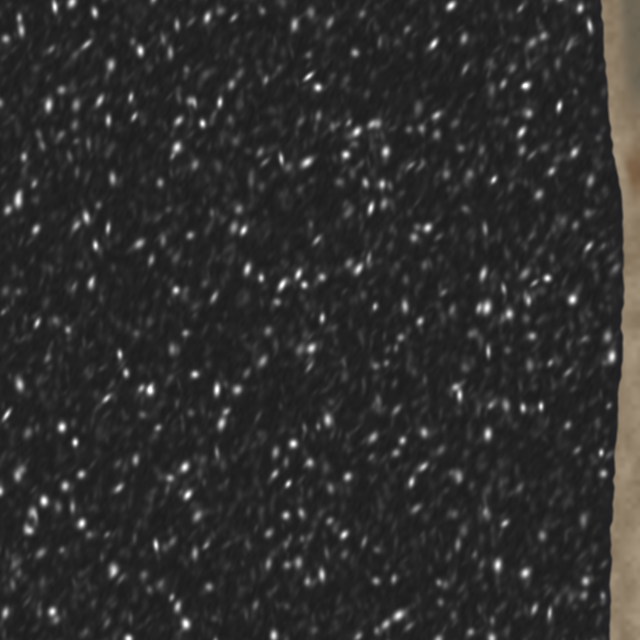
Give the GLSL for this texture, as a Shadertoy shader.

```glsl
// Dark rough grit with pale glinting grains, bordered by a tan strip at the right.
// Two layers of jittered, leaning soft ellipses make the grains; value noise
// wobbles the border and stains the strip.

vec3 hash3(vec2 p) {
    vec3 q = fract(vec3(p.xyx) * vec3(0.1031, 0.1030, 0.0973));
    q += dot(q, q.yxz + 33.33);
    return fract((q.xxy + q.yzz) * q.zyx);
}

float valueNoise(vec2 p) {
    vec2 cell = floor(p), f = fract(p);
    f = f * f * (3.0 - 2.0 * f);
    float low = mix(hash3(cell).x, hash3(cell + vec2(1, 0)).x, f.x);
    float high = mix(hash3(cell + vec2(0, 1)).x, hash3(cell + vec2(1, 1)).x, f.x);
    return mix(low, high, f.y);
}

// Sum of soft grains, one per cell; a high rarity leaves only a few bright ones
float grains(vec2 uv, vec2 count, vec2 radius, float rarity, float seed) {
    vec2 home = floor(uv * count);
    float light = 0.0;
    for (int y = -1; y <= 1; y++)
    for (int x = -1; x <= 1; x++) {
        vec2 cell = home + vec2(x, y);
        vec3 place = hash3(cell + seed);
        vec3 look = hash3(cell + seed + 71.7);
        vec2 d = uv - (cell + place.xy) / count;
        float lean = 0.3 + 1.1 * (place.z - 0.5);
        float c = cos(lean), s = sin(lean);
        d = vec2(c * d.x - s * d.y, s * d.x + c * d.y);
        d /= radius * (0.7 + 0.55 * look.yz);
        light += pow(look.x, rarity) * exp(-dot(d, d));
    }
    return light;
}

vec3 gritColor(vec2 uv) {
    float patches = 0.75 + 0.5 * valueNoise(uv * 7.0 + 3.0);
    float glints = 0.9 * grains(uv, vec2(56, 46), vec2(0.0050, 0.0078), 9.0, 11.0);
    float dust = 0.11 * grains(uv, vec2(72, 50), vec2(0.0046, 0.0085), 1.6, 203.0);
    float fine = 0.03 * (valueNoise(vec2(uv.x - 0.3 * uv.y, uv.y * 0.6) * 190.0) - 0.5);
    return vec3(0.126, 0.125, 0.129) + fine + dust * patches + glints;
}

vec3 stripColor(vec2 uv, float depth) {
    float mottle = 0.65 * valueNoise(uv * vec2(45, 22)) + 0.35 * valueNoise(uv * 110.0);
    vec3 color = mix(vec3(0.50, 0.43, 0.34), vec3(0.66, 0.60, 0.51), mottle);
    // Grey stain near the top and a brown one below it, both off the border
    float inner = smoothstep(0.012, 0.045, depth);
    float greyStain = inner * smoothstep(0.78, 0.88, uv.y) * (0.4 + 0.6 * mottle);
    float brownStain = smoothstep(0.005, 0.025, depth) * exp(-pow((uv.y - 0.73) / 0.035, 2.0));
    color = mix(color, vec3(0.36, 0.34, 0.29), greyStain);
    return mix(color, vec3(0.40, 0.28, 0.17), 0.65 * brownStain);
}

void mainImage(out vec4 fragColor, in vec2 fragCoord) {
    vec2 uv = fragCoord / iResolution.xy;

    // The border bows outward at mid height
    float border = 0.974 - 0.036 * smoothstep(0.6, 1.0, uv.y)
                 - 0.020 * (1.0 - smoothstep(0.1, 0.55, uv.y))
                 + 0.006 * (valueNoise(vec2(uv.y * 24.0, 5.0)) - 0.5)
                 + 0.003 * (valueNoise(vec2(uv.y * 80.0, 9.0)) - 0.5);
    float depth = uv.x - border;

    // Grit fades into a narrow dark seam along the strip
    float seam = smoothstep(-0.016, -0.002, depth);
    vec3 grit = mix(gritColor(uv), vec3(0.13, 0.13, 0.14), 0.6 * seam);
    vec3 color = mix(grit, stripColor(uv, depth), smoothstep(-0.003, 0.003, depth));
    fragColor = vec4(clamp(color, 0.0, 1.0), 1.0);
}
```
